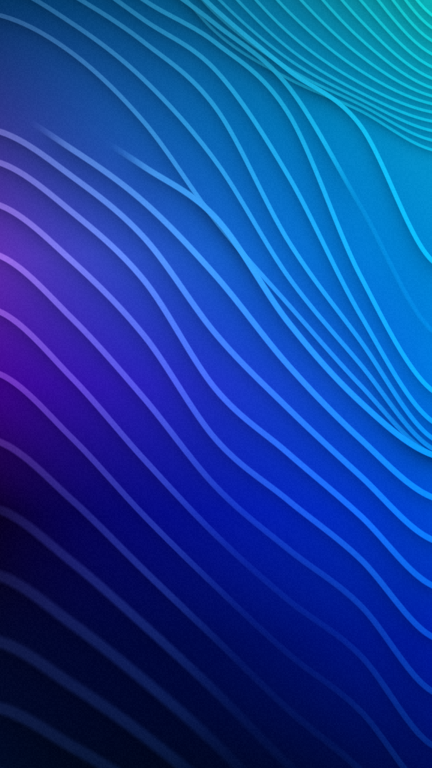
Reproduce this background procedurally as a Shadertoy shader.

```glsl
const float MAIN_HALF_WIDTH = 0.0068;
const float UPPER_HALF_WIDTH = 0.0052;
const float CORNER_HALF_WIDTH = 0.0034;
const float SHADOW_DEPTH = 0.30;
const float GRAIN = 0.018;
const float GRAIN_CELLS = 288.0;
const vec3 LIFT_LEFT = vec3(0.31, 0.27, 0.12);
const vec3 LIFT_RIGHT = vec3(0.06, 0.25, 0.12);
const vec3 LIFT_FLOOR = vec3(0.00, 0.02, 0.07);

// Gradient stops from top to bottom, along three columns
const vec3 LEFT[7] = vec3[7](
    vec3(0.02, 0.22, 0.42), vec3(0.20, 0.22, 0.58), vec3(0.37, 0.19, 0.72),
    vec3(0.25, 0.02, 0.58), vec3(0.04, 0.00, 0.18), vec3(0.01, 0.03, 0.18),
    vec3(0.00, 0.04, 0.15));
const vec3 MIDDLE[7] = vec3[7](
    vec3(0.02, 0.41, 0.60), vec3(0.03, 0.41, 0.71), vec3(0.09, 0.38, 0.83),
    vec3(0.12, 0.20, 0.80), vec3(0.02, 0.08, 0.64), vec3(0.00, 0.04, 0.34),
    vec3(0.00, 0.03, 0.16));
const vec3 RIGHT[7] = vec3[7](
    vec3(0.05, 0.69, 0.71), vec3(0.02, 0.59, 0.79), vec3(0.00, 0.53, 0.84),
    vec3(0.00, 0.47, 0.89), vec3(0.00, 0.29, 0.85), vec3(0.00, 0.11, 0.66),
    vec3(0.00, 0.05, 0.36));

// Each vec4 holds the depths of four guide curves at one column
const vec4 MAIN[7] = vec4[7](
    vec4(0.111, 0.212, 0.406, 0.664), vec4(0.159, 0.276, 0.492, 0.732),
    vec4(0.217, 0.365, 0.598, 0.814), vec4(0.284, 0.507, 0.697, 0.901),
    vec4(0.419, 0.590, 0.781, 0.996), vec4(0.523, 0.671, 0.853, 1.080),
    vec4(0.592, 0.762, 0.970, 1.170));
const vec4 UPPER[7] = vec4[7](
    vec4(0.020, -0.059, -0.124, -0.195), vec4(0.069, -0.007, -0.072, -0.143),
    vec4(0.159, 0.055, 0.000, -0.078), vec4(0.288, 0.141, 0.056, 0.013),
    vec4(0.396, 0.313, 0.147, 0.091), vec4(0.501, 0.443, 0.358, 0.163),
    vec4(0.592, 0.570, 0.508, 0.339));
const vec4 CORNER[7] = vec4[7](
    vec4(-0.195, -0.365, -0.547, -0.729), vec4(-0.130, -0.273, -0.443, -0.612),
    vec4(-0.065, -0.169, -0.339, -0.495), vec4(0.042, -0.059, -0.221, -0.378),
    vec4(0.102, 0.042, -0.091, -0.247), vec4(0.144, 0.108, 0.026, -0.091),
    vec4(0.195, 0.146, 0.102, 0.036));

float hash(vec2 p) {
    vec3 q = fract(p.xyx * 0.1031);
    q += dot(q, q.yzx + 33.33);
    return fract((q.x + q.y) * q.z);
}

// Catmull-Rom weights
vec4 splineWeights(float t) {
    float t2 = t * t, t3 = t2 * t;
    return 0.5 * vec4(2.0 * t2 - t3 - t, 3.0 * t3 - 5.0 * t2 + 2.0,
                      4.0 * t2 - 3.0 * t3 + t, t3 - t2);
}

vec4 guideDepths(vec4 guides[7], float x) {
    float s = clamp(x, 0.0, 1.0) * 6.0;
    int k = min(int(s), 5);
    vec4 w = splineWeights(s - float(k));
    return w.x * guides[max(k - 1, 0)] + w.y * guides[k]
         + w.z * guides[k + 1] + w.w * guides[min(k + 2, 6)];
}

// Blend the four guides; rows outside them continue linearly
float rowDepth(vec4 g, float row) {
    if (row >= 3.0) return g.w + (row - 3.0) * (g.w - g.z);
    vec4 w = splineWeights(fract(row));
    if (row < 1.0) return dot(w, vec4(2.0 * g.x - g.y, g.xyz));
    if (row < 2.0) return dot(w, g);
    return dot(w, vec4(g.yzw, 2.0 * g.w - g.z));
}

vec3 backdrop(vec2 p) {
    float s = p.y * 6.0;
    int k = min(int(s), 5);
    float t = s - float(k);
    vec3 l = mix(LEFT[k], LEFT[k + 1], t);
    vec3 m = mix(MIDDLE[k], MIDDLE[k + 1], t);
    vec3 r = mix(RIGHT[k], RIGHT[k + 1], t);
    vec3 bend = 4.0 * p.x * (1.0 - p.x) * (m - 0.5 * (l + r));
    return max(mix(l, r, p.x) + bend, 0.0);
}

// One ribbon: a shade on its lower side, then a lit core
void ribbon(inout vec3 color, vec3 light, vec2 p, vec4 here, vec4 ahead, float delta,
            float row, float halfWidth, float softness, float strength) {
    float aspect = iResolution.y / iResolution.x;
    float depth = rowDepth(here, row);
    float slope = (rowDepth(ahead, row) - depth) * aspect / delta;
    float d = (p.y - depth) * aspect / sqrt(1.0 + slope * slope);
    float edge = softness + 0.6 / iResolution.x;
    float shade = smoothstep(0.0, halfWidth, d) * exp(-max(d, 0.0) / (3.5 * halfWidth));
    color *= 1.0 - SHADOW_DEPTH * strength * shade;
    float core = 1.0 - smoothstep(halfWidth - edge, halfWidth + edge, abs(d));
    color = mix(color, light, core * strength);
}

void mainImage(out vec4 fragColor, in vec2 fragCoord) {
    vec2 p = fragCoord / iResolution.xy;
    p.y = 1.0 - p.y;
    vec3 ground = backdrop(p), color = ground;
    vec3 light = ground * 1.05 + mix(LIFT_LEFT, LIFT_RIGHT, p.x) * ground.b + LIFT_FLOOR;
    float delta = p.x < 0.5 ? 0.004 : -0.004;

    // Fine lines in the upper right corner
    vec4 here = guideDepths(CORNER, p.x), ahead = guideDepths(CORNER, p.x + delta);
    for (float i = 0.0; i < 14.0; i++)
        ribbon(color, light, p, here, ahead, delta, i / 4.0, CORNER_HALF_WIDTH, 0.0008, 0.8);

    // Upper sweep, fading toward the open right side
    here = guideDepths(UPPER, p.x);
    ahead = guideDepths(UPPER, p.x + delta);
    for (float i = 0.0; i < 7.0; i++) {
        float fade = 1.0 - 0.8 * smoothstep(4.0, 5.0, i) * smoothstep(0.74, 0.84, p.x) * step(i, 5.5);
        ribbon(color, light, p, here, ahead, delta, i / 2.0, UPPER_HALF_WIDTH, 0.0008, 0.92 * fade);
    }

    // Main sweep, dissolving in the dark lower middle
    here = guideDepths(MAIN, p.x);
    ahead = guideDepths(MAIN, p.x + delta);
    for (float i = 0.0; i < 14.0; i++) {
        float reveal = smoothstep(0.0, 0.12, p.x - 0.24 + 0.18 * i);
        float dip = smoothstep(0.34, 0.60, p.x) * (1.0 - 0.6 * smoothstep(0.75, 0.95, p.x));
        float fade = 1.0 - 0.7 * smoothstep(3.5, 6.0, i) * dip;
        float low = smoothstep(7.0, 11.0, i);
        ribbon(color, light, p, here, ahead, delta, i / 3.0, MAIN_HALF_WIDTH * (1.0 + low),
               0.001 + 0.005 * low, reveal * fade);
    }

    // Soft grain
    color += GRAIN * (hash(floor(fragCoord / iResolution.x * GRAIN_CELLS)) - 0.5);
    fragColor = vec4(clamp(color, 0.0, 1.0), 1.0);
}
```
